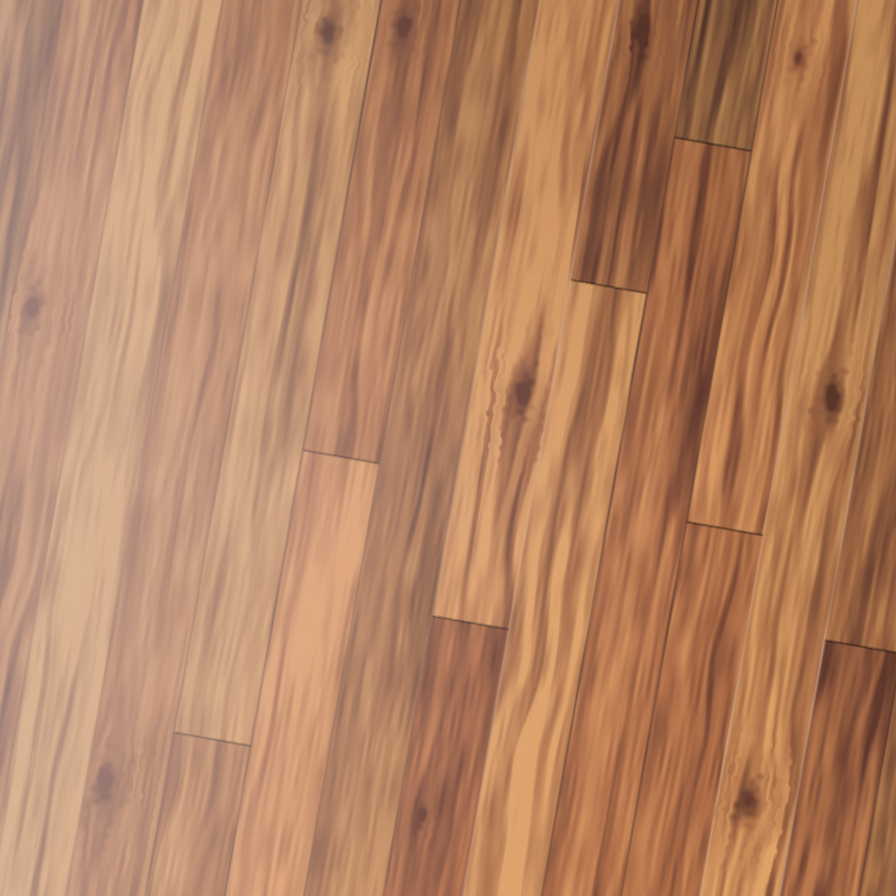
Reproduce this texture procedurally as a WebGL 2 fragment shader.

```glsl
#version 300 es
precision highp float;
// Slanted hardwood strip floor: long planks of alternating tone with streaky grain,
// veins and knots, thin dark or pale seams, and a milky window sheen from the left.
// Each plank is a colour ramp driven by stretched noise; neighbours blend at seams.
uniform vec2 u_resolution;
out vec4 fragColor;

#define PLANK_WIDTH 0.0885
#define PLANK_LENGTH 2.6
#define SLANT 0.175
#define EDGE_SOFTNESS 0.0018
#define SEAM_WIDTH 0.0016
#define FINE_GRAIN 0.40
#define STREAKS 0.34
#define VEINS 0.42
#define KNOT_CHANCE 0.34
#define SHEEN 0.50

float hash(vec2 p) {
    vec3 q = fract(vec3(p.xyx) * 0.1031);
    q += dot(q, q.yzx + 33.33);
    return fract((q.x + q.y) * q.z);
}

float noise(vec2 p) {
    vec2 i = floor(p), f = fract(p);
    f = f * f * (3.0 - 2.0 * f);
    return mix(mix(hash(i), hash(i + vec2(1, 0)), f.x),
               mix(hash(i + vec2(0, 1)), hash(i + vec2(1, 1)), f.x), f.y);
}

// Dark through mid to light wood
vec3 woodRamp(float t) {
    vec3 dark = vec3(0.44, 0.28, 0.21);
    vec3 mid = vec3(0.64, 0.43, 0.285);
    vec3 light = vec3(0.81, 0.60, 0.39);
    return t < 0.5 ? mix(dark, mid, clamp(t * 2.0, -0.35, 1.0))
                   : mix(mid, light, min(t * 2.0 - 1.0, 1.15));
}

// x: offset to the knot across the plank, y: along it, z: its radius (0 if none)
vec3 nearestKnot(float plank, float across, float along) {
    float spacing = 0.42;
    float cell = floor(along / spacing);
    vec2 id = vec2(plank + 40.0, cell + 17.0);
    vec2 centre = vec2(mix(0.25, 0.75, hash(id)) * PLANK_WIDTH,
                       (cell + mix(0.3, 0.7, hash(id + 5.3))) * spacing);
    float radius = mix(0.005, 0.013, hash(id + 9.1)) * step(hash(id + 2.7), KNOT_CHANCE);
    return vec3(across - centre.x, along - centre.y, radius);
}

vec3 boardColour(float plank, float across, float along) {
    // Which board of this row, and its own tone
    float run = along / PLANK_LENGTH + hash(vec2(plank + 31.0, 4.0));
    float board = floor(run);
    vec2 seed = vec2(plank + 60.0, board + 20.0);
    float tone = 0.53 + 0.27 * cos(2.094 * (plank - 1.0) + 1.9 * board)
               + 0.30 * (hash(seed) - 0.5);

    // Knots push the grain sideways
    vec3 knot = nearestKnot(plank, across, along);
    float knotDark = 0.0, halo = 0.0;
    if (knot.z > 0.0) {
        float wobble = 0.7 + 0.6 * noise(knot.xy * 140.0 + seed);
        float d = length(knot.xy * vec2(1.0, 0.5)) * wobble / knot.z;
        knotDark = exp(-d * d * 1.6);
        halo = exp(-d * d * 0.25);
    }
    float x = across - 0.65 * halo * knot.x;
    vec2 shift = seed * vec2(7.31, 3.17);

    // Grain, from broad patches to fine flecks
    float patches = noise(vec2(x * 22.0, along * 4.5) + shift);
    float bend = noise(vec2(x * 25.0, along * 9.0) + shift.yx);
    float bentX = x + 0.016 * (bend - 0.5);
    float vein = noise(vec2(bentX * 95.0, along * 4.0) + shift);
    float streak = noise(vec2(bentX * 150.0, along * 9.0) + shift.yx);
    float fleck = noise(vec2((x + 0.004 * bend) * 235.0, along * 24.0) + shift);
    float figure = mix(0.6, 1.3, hash(seed + 3.9));

    float t = tone + 0.34 * (patches - 0.5)
            + FINE_GRAIN * (fleck - 0.5)
            + STREAKS * figure * (streak - 0.5)
            - VEINS * figure * (smoothstep(0.5, 0.9, vein) - 0.2)
            - 0.85 * knotDark - 0.16 * halo;
    vec3 colour = woodRamp(t);
    colour *= mix(vec3(0.99, 1.01, 0.98), vec3(1.04, 0.94, 0.93), hash(seed + 8.2));

    // Butt joint between boards
    float joint = abs(fract(run + 0.5) - 0.5) * PLANK_LENGTH;
    return colour * (1.0 - 0.38 * (1.0 - smoothstep(0.0, SEAM_WIDTH * 1.6, joint)));
}

void main() {
    vec2 uv = gl_FragCoord.xy / u_resolution.y;
    vec2 axis = normalize(vec2(SLANT, 1.0));
    float along = dot(uv, axis);
    float row = (uv.x + SLANT * (1.0 - uv.y) - 0.0716) / PLANK_WIDTH;

    // Blend the two planks that meet at the nearest seam
    float seam = floor(row + 0.5);
    float offset = (row - seam) * PLANK_WIDTH;
    vec3 left = boardColour(seam - 1.0, offset + PLANK_WIDTH, along);
    vec3 right = boardColour(seam, offset, along);
    vec3 colour = mix(left, right, smoothstep(-EDGE_SOFTNESS, EDGE_SOFTNESS, offset));

    // Seams: dark gaps, some catching light toward the right
    float line = exp(-offset * offset / (SEAM_WIDTH * SEAM_WIDTH));
    float wear = 0.5 + 0.5 * noise(vec2(seam * 9.0 + 90.0, along * 14.0));
    float strength = mix(0.25, 0.8, hash(vec2(seam + 50.0, 11.0))) * wear * line;
    float pale = step(0.45, hash(vec2(seam + 50.0, 23.0))) * smoothstep(0.4, 0.6, uv.x);
    colour = mix(colour, mix(vec3(0.33, 0.21, 0.17), vec3(0.80, 0.65, 0.55), pale), strength);

    // Milky sheen on the left, slight shade at the upper right
    float reach = uv.x + 0.3 * abs(uv.y - 0.45);
    float sheen = SHEEN * (1.0 - smoothstep(0.05, 0.9, reach));
    colour = mix(colour, vec3(0.82, 0.74, 0.73), sheen);
    colour *= 1.03 - 0.13 * smoothstep(0.9, 1.8, uv.x + uv.y);
    fragColor = vec4(clamp(colour, 0.0, 1.0), 1.0);
}
```
